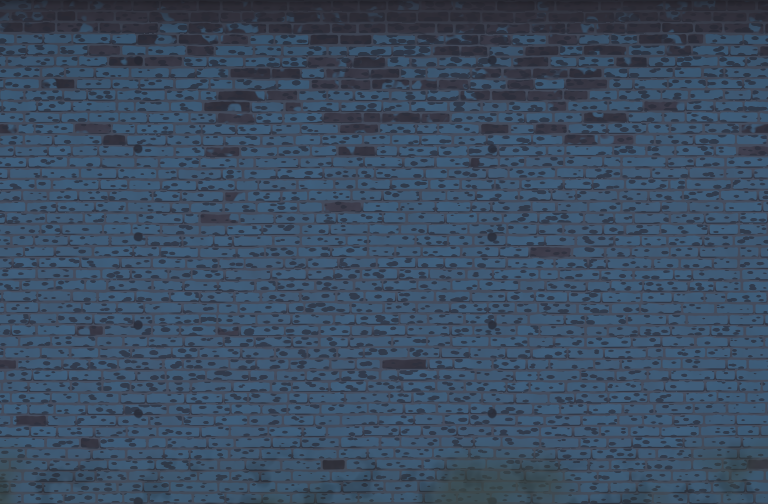
Write a Shadertoy shader that draws this texture.

```glsl
const vec2 BRICKS = vec2(23.0, 45.0);   // repeats across and down
const float BRICK_ASPECT = 3.0;         // brick length in course heights
const vec3 PAINT = vec3(0.245, 0.368, 0.482);
const vec3 FADED_PAINT = vec3(0.25, 0.335, 0.43);
const vec3 MORTAR = vec3(0.27, 0.30, 0.365);
const vec3 BARE_BRICK = vec3(0.215, 0.215, 0.265);
const vec3 CREVICE = vec3(0.17, 0.185, 0.235);
const vec3 MOSS = vec3(0.23, 0.28, 0.27);
const vec3 SOOT = vec3(0.185, 0.18, 0.215);

float hash(vec2 p) {
    return fract(sin(dot(p, vec2(127.1, 311.7))) * 4375.85);
}

float layeredSines(vec2 p) {
    float sum = 0.0, amplitude = 0.5;
    for (int i = 0; i < 4; i++) {
        p = mat2(0.8, 0.6, -0.6, 0.8) * p * 1.7 + 1.3;
        sum += amplitude * sin(p.x + 1.4 * sin(p.y));
        amplitude *= 0.6;
    }
    return sum;
}

// Distance to the nearest scattered point
float cellular(vec2 p) {
    vec2 cell = floor(p);
    float nearest = 2.0;
    for (int y = -1; y <= 1; y++) {
        for (int x = -1; x <= 1; x++) {
            vec2 c = cell + vec2(x, y);
            vec2 point = c + vec2(hash(c), hash(c + 37.3));
            nearest = min(nearest, length(point - p));
        }
    }
    return nearest;
}

float joint(float index, float row) {
    return index + 0.55 * (hash(vec2(index, row)) - 0.5);
}

float roundedBox(vec2 p, vec2 halfSize, float radius) {
    vec2 q = abs(p) - halfSize + radius;
    return length(max(q, 0.0)) + min(max(q.x, q.y), 0.0) - radius;
}

float below(float value, float limit, float soft) {
    return 1.0 - smoothstep(limit - soft, limit + soft, value);
}

// Chance that a brick has lost its paint
float bareChance(vec2 p) {
    float patchX = exp(-pow((p.x - 0.63) * 3.2, 2.0));
    float upper = smoothstep(0.66, 0.9, p.y);
    return 0.025 + upper * (0.1 + 0.4 * patchX) + 0.8 * smoothstep(0.91, 0.96, p.y);
}

// Drilled holes on a coarse lattice
float holeDistance(vec2 p, float canvasAspect) {
    vec2 spacing = vec2(0.461, 0.175);
    vec2 q = mod(p - vec2(0.18, 0.355) + 0.5 * spacing, spacing) - 0.5 * spacing;
    return length(q * vec2(canvasAspect, 1.0));
}

void mainImage(out vec4 fragColor, in vec2 fragCoord) {
    vec2 p = fragCoord / iResolution.xy;
    float soft = 0.75 * BRICKS.y / iResolution.y;

    // Slightly wavy courses with uneven brick lengths
    vec2 grid = p * BRICKS;
    vec2 surface = grid * vec2(BRICK_ASPECT, 1.0);
    float rough = layeredSines(surface * 1.1);
    grid.y += 0.07 * layeredSines(surface * 0.09) + 0.035 * rough;
    float row = floor(grid.y);
    float shift = 0.5 * mod(row, 2.0) + 0.35 * hash(vec2(row, 8.0));
    float x = grid.x + shift;
    float index = floor(x);
    index += step(joint(index + 1.0, row), x) - step(x, joint(index, row));
    float left = joint(index, row), right = joint(index + 1.0, row);
    vec2 brick = vec2(index, row);
    vec2 center = vec2(0.5 * (left + right), row + 0.5);
    vec2 local = (vec2(x, grid.y) - center) * vec2(BRICK_ASPECT, 1.0);
    vec2 halfSize = vec2(0.5 * BRICK_ASPECT * (right - left), 0.5) - vec2(0.1, 0.105);
    float edge = roundedBox(local, halfSize, 0.16) + 0.035 * rough;
    float face = below(edge, 0.0, soft);

    // Mortar and broken shadow lines under the bricks
    float broad = layeredSines(surface * 0.045);
    float lowerSide = smoothstep(0.3, -0.4, local.y);
    float crackNoise = layeredSines(surface * 0.55 + 9.0);
    float crack = smoothstep(-0.3, 0.5, crackNoise) * lowerSide;
    vec3 color = mix(MORTAR, CREVICE, 0.8 * crack * below(abs(edge - 0.03), 0.09, soft));

    // Paint tone, bare bricks and flaked chips
    float tone = 0.55 * hash(brick + 5.0) + 0.22 * broad + 0.12 * rough;
    vec3 painted = mix(PAINT, FADED_PAINT, clamp(tone, 0.0, 1.0));
    vec2 place = (center - vec2(shift, 0.0)) / BRICKS;
    float bare = step(hash(brick + 71.0), bareChance(place));
    bare *= smoothstep(-0.75, -0.35, layeredSines(surface * 0.7 + 4.0));
    float wear = 0.11 + 0.13 * smoothstep(0.6, 0.95, p.y) + 0.09 * broad;
    wear += 0.12 * hash(brick + 19.0) + 0.07 * lowerSide;
    float chip = below(cellular(surface * vec2(0.85, 1.7)) + 0.12 * rough, wear, 0.07);
    vec3 bareTone = BARE_BRICK * (0.88 + 0.24 * hash(brick + 3.0) + 0.06 * rough);
    painted = mix(painted, bareTone, bare);
    painted = mix(painted, CREVICE, 0.75 * chip);
    color = mix(color, painted, face);

    // Holes, damp moss at the foot, soot along the top
    float hole = holeDistance(p, iResolution.x / iResolution.y);
    color = mix(color, CREVICE * 0.9, 0.85 * below(hole, 0.009 + 0.001 * rough, 0.002));
    float damp = smoothstep(0.16, 0.03, p.y + 0.03 * broad);
    float mossPatch = smoothstep(-0.1, 0.6, layeredSines(p * vec2(8.0, 5.0) + 2.0));
    color = mix(color, MOSS, damp * (0.12 + 0.55 * mossPatch));
    color *= 1.0 - 0.14 * damp * smoothstep(0.0, 0.7, crackNoise);
    float soot = smoothstep(0.92, 0.985, p.y + 0.008 * broad);
    color = mix(color, SOOT, 0.6 * soot);
    color *= 1.0 - 0.1 * smoothstep(0.7, 1.0, p.y) - 0.2 * smoothstep(0.985, 1.0, p.y);
    color *= 1.0 + 0.025 * broad + 0.02 * crackNoise;
    fragColor = vec4(color, 1.0);
}
```
